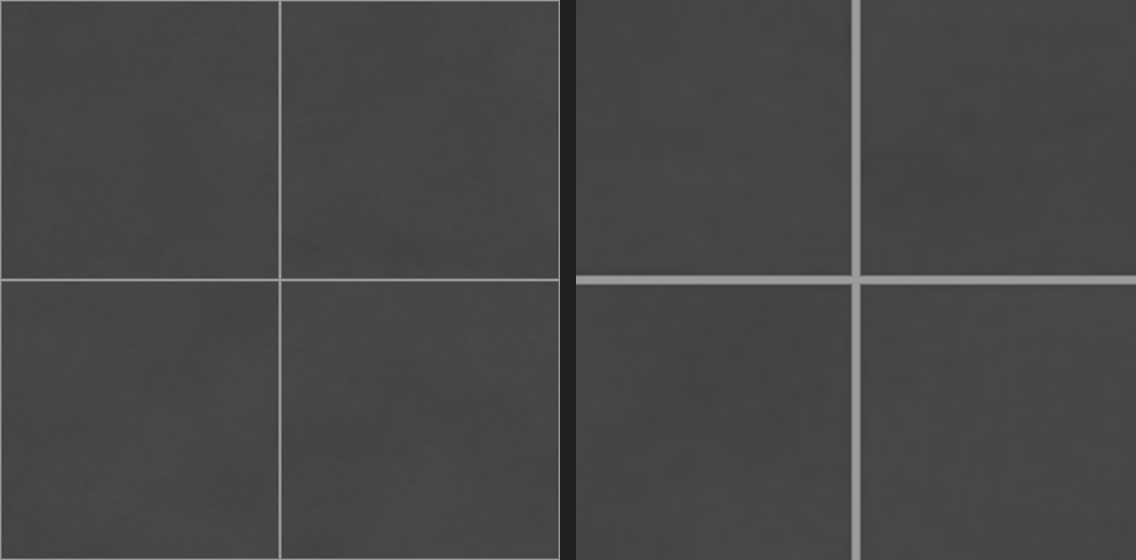
Left: the whole. Right: its middle third, enlarged.
Give the GLSL for this texture, as a Shadertoy shader.

```glsl
// Large dark grey floor tiles in a square grid with thin pale grout.
// Grout comes from the distance to the nearest tile edge; wrapping
// fractal noise, reseeded for each tile, gives a faint mottled stone face.

#define TILES 2.0             // tiles across and down
#define GROUT_HALF 0.0026     // half width of the grout, in canvas units
#define GROUT_SOFT 0.0011     // softness of the grout edge
#define RIM_WIDTH 0.0022      // reach of the dark rim along each tile
#define RIM_DEPTH 0.025       // darkening at the rim
#define MOTTLE 0.028          // strength of the cloudy variation
#define GRAIN 0.008           // strength of the fine streaks
#define TILE_COLOR vec3(0.273, 0.273, 0.273)
#define GROUT_COLOR vec3(0.615, 0.612, 0.612)

float hash(vec2 p, float seed)
{
    vec3 q = fract(vec3(p, seed) * vec3(0.1031, 0.1030, 0.0973));
    q += dot(q, q.yzx + 33.33);
    return fract((q.x + q.y) * q.z);
}

// Value noise over the unit square that wraps at whole-number frequencies
float wrapNoise(vec2 uv, vec2 freq, float seed)
{
    vec2 p = uv * freq;
    vec2 cell = floor(p);
    vec2 f = fract(p);
    f = f * f * (3.0 - 2.0 * f);
    vec2 lo = mod(cell, freq);
    vec2 hi = mod(cell + 1.0, freq);
    float bottom = mix(hash(lo, seed), hash(vec2(hi.x, lo.y), seed), f.x);
    float top = mix(hash(vec2(lo.x, hi.y), seed), hash(hi, seed), f.x);
    return mix(bottom, top, f.y);
}

// Cloudy fractal sum centred on zero
float clouds(vec2 uv, float seed)
{
    float sum = 0.0;
    float amp = 0.5;
    vec2 freq = vec2(7.0, 9.0);
    for (int i = 0; i < 5; i++)
    {
        sum += amp * (wrapNoise(uv, freq, seed + float(i) * 7.0) - 0.5);
        freq *= 2.0;
        amp *= 0.55;
    }
    return sum;
}

void mainImage(out vec4 fragColor, in vec2 fragCoord)
{
    vec2 uv = fract(fragCoord / iResolution.xy);
    vec2 tileId = floor(uv * TILES);
    vec2 local = fract(uv * TILES);
    float seed = 11.0 + 17.0 * tileId.x + 41.0 * tileId.y;

    // Distance to the nearest tile edge, in canvas units
    vec2 edge = min(local, 1.0 - local) / TILES;
    float dist = min(edge.x, edge.y);

    // Stone face: soft clouds plus fine streaks in both directions
    float streaks = wrapNoise(uv, vec2(60.0, 190.0), seed + 50.0)
                  + wrapNoise(uv, vec2(170.0, 80.0), seed + 60.0) - 1.0;
    float shade = MOTTLE * clouds(uv, seed) + GRAIN * streaks;

    // Dark rim where the tile meets the grout
    float rim = (dist - GROUT_HALF) / RIM_WIDTH;
    shade -= RIM_DEPTH * exp(-rim * rim);

    // Grout line, never sharper than one pixel
    float soft = max(GROUT_SOFT, 0.5 / min(iResolution.x, iResolution.y));
    float grout = 1.0 - smoothstep(GROUT_HALF - soft, GROUT_HALF + soft, dist);

    vec3 color = mix(TILE_COLOR + shade, GROUT_COLOR, grout);
    fragColor = vec4(color, 1.0);
}
```
